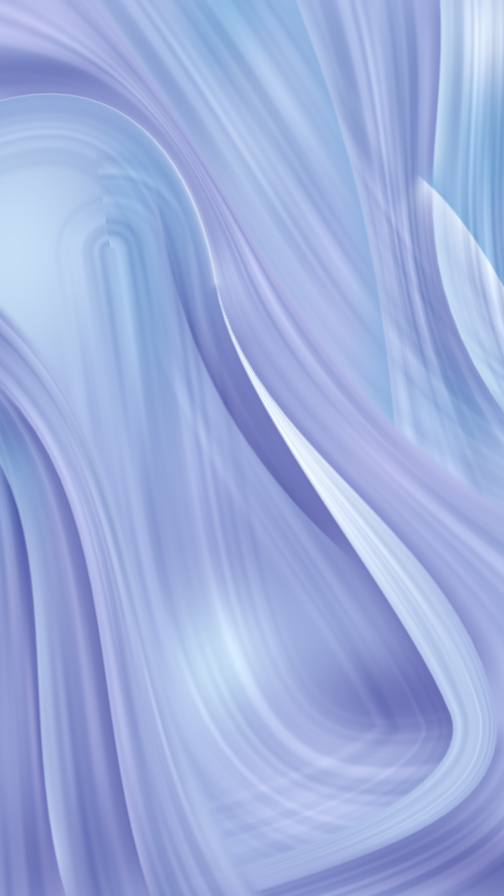
Reproduce this background procedurally as a Shadertoy shader.

```glsl
// Flowing silk: pale ribbons and violet folds sweeping around a soft hollow.
#define WHITE  vec3(.89, .93, .99)
#define PALE   vec3(.79, .89, .97)
#define MIST   vec3(.70, .78, .92)
#define LILAC  vec3(.72, .74, .92)
#define HAZE   vec3(.62, .69, .88)
#define SKY    vec3(.53, .71, .88)
#define PERI   vec3(.51, .55, .79)
#define VIOLET vec3(.40, .42, .70)
#define CANVAS vec2(100, 178)
#define SOFT   .35
#define SEGMENTS 20
vec2 p; // current point in canvas units

float hash(vec2 q) { return fract(sin(dot(q, vec2(41.3, 289.1))) * 4375.5); }

float noise(vec2 q) {
    vec2 i = floor(q), f = fract(q), e = vec2(1, 0);
    f *= f * (3. - 2. * f);
    return mix(mix(hash(i), hash(i + e), f.x),
               mix(hash(i + e.yx), hash(i + e.xx), f.x), f.y);
}

// Cubic curve: signed distance (positive left of travel) and parameter.
vec2 curve(vec4 ab, vec4 cd) {
    float best = 1e9, side = 1., at = 0.;
    vec2 from = ab.xy;
    for (int i = 1; i <= SEGMENTS; i++) {
        float t = float(i) / float(SEGMENTS), u = 1. - t;
        vec2 to = u*u*u*ab.xy + 3.*u*u*t*ab.zw + 3.*u*t*t*cd.xy + t*t*t*cd.zw;
        vec2 e = to - from;
        float h = clamp(dot(p - from, e) / dot(e, e), 0., 1.);
        vec2 v = p - from - e * h;
        if (dot(v, v) < best) {
            best = dot(v, v);
            side = e.x * v.y - e.y * v.x;
            at = t + (h - 1.) / float(SEGMENTS);
        }
        from = to;
    }
    return vec2(side < 0. ? -sqrt(best) : sqrt(best), at);
}

vec2 nearer(vec2 a, vec2 b) { return abs(a.x) < abs(b.x) ? a : b; }
float rightOf(float s) { return smoothstep(-SOFT, SOFT, s); }

// Soft elliptical patch: center, radius.
void tint(inout vec3 col, vec4 area, vec3 shade) {
    vec2 q = (p - area.xy) / area.zw;
    col = mix(col, shade, .9 * exp(-dot(q, q)));
}

// Fold edge with a separate glow on each side, fading at its ends.
void crease(inout vec3 col, vec2 s, vec3 left, float wl, vec3 right, float wr) {
    float side = rightOf(s.x), d = abs(s.x);
    float ends = .9 * smoothstep(0., .15, s.y) * smoothstep(1., .85, s.y);
    col = mix(col, left, ends * (1. - side) * exp(-d / wl));
    col = mix(col, right, ends * side * exp(-d / wr));
}

// Fine threads that follow the space between two curves.
void silk(inout vec3 col, float left, float right, float count, float amount) {
    float f = left / max(left - right, .01);
    float n = noise(vec2(f * count, p.y * .025)) - .5;
    n += .6 * (noise(vec2(f * count * 2.7, p.y * .03 + 9.)) - .5);
    col += amount * smoothstep(0., .15, f) * smoothstep(1., .85, f) * n * vec3(1.1, 1, .7);
}

void mainImage(out vec4 fragColor, in vec2 fragCoord) {
    p = fragCoord / iResolution.xy * CANVAS;
    // Guiding curves
    vec2 crest = curve(vec4(-6, 156, 24, 168), vec4(39, 146, 42.8, 122));
    vec2 spine = nearer(crest, nearer(
        curve(vec4(42.8, 122, 46, 98), vec4(80, 60, 89.5, 36)),
        curve(vec4(89.5, 36, 93, 26), vec4(78, 12, 30, 1))));
    vec2 rim = nearer(crest, nearer(
        curve(vec4(42.8, 122, 50, 88), vec4(92, 72, 98.5, 36)),
        curve(vec4(98.5, 36, 100, 18), vec4(84, 10, 34, -4))));
    vec2 shore = curve(vec4(-4, 120, 34, 90), vec4(22, 35, 55, -4));
    vec2 pleat = curve(vec4(-4, 105, 26, 80), vec4(16, 35, 32, -6));
    vec2 tuck  = curve(vec4(-4, 92, 14, 70), vec4(2, 30, 15, -6));
    vec2 ridge = curve(vec4(30, 147, 34, 112), vec4(45, 88, 73, 64));
    vec2 bowl  = curve(vec4(22, 128, 33, 60), vec4(32, 4, 92, 16));
    vec2 sheet = curve(vec4(10, 190, 56, 132), vec4(60, 96, 108, 73));
    vec2 veil  = curve(vec4(54, 190, 68, 155), vec4(77, 130, 80, 70));
    vec2 drape = curve(vec4(86, 190, 93, 150), vec4(72, 130, 106, 88));
    vec2 sash  = curve(vec4(82, 144, 90, 138), vec4(97, 128, 108, 106));

    // Hanging veils
    vec3 col = mix(HAZE, MIST, .35);
    tint(col, vec4(46, 176, 10, 14), SKY);
    tint(col, vec4(52, 154, 10, 18), MIST);
    tint(col, vec4(69, 122, 8, 24), LILAC);
    tint(col, vec4(97, 150, 10, 18), SKY);
    tint(col, vec4(98, 172, 9, 12), WHITE);
    tint(col, vec4(93, 98, 12, 9), mix(SKY, MIST, .4));
    silk(col, sheet.x + 3., sheet.x - 34., 13., .14);
    crease(col, veil, mix(SKY, HAZE, .3), 5., MIST, 2.);
    crease(col, drape, PERI, 5., PALE, 3.);
    crease(col, sash, WHITE, 4., SKY, 4.);
    silk(col, veil.x, drape.x, 9., .18);
    silk(col, drape.x, p.x - 112., 13., .18);

    // Broad sheet beside the ribbon
    vec3 broad = mix(HAZE, LILAC, .35);
    tint(broad, vec4(3, 174, 18, 7), LILAC);
    tint(broad, vec4(8, 163, 18, 4), PERI);
    tint(broad, vec4(38, 160, 9, 12), MIST);
    tint(broad, vec4(78, 86, 20, 9), LILAC);
    crease(broad, sheet, LILAC, 4., MIST, 2.);
    silk(broad, rim.x, sheet.x, 7., .17);
    crease(broad, rim, HAZE, 2., PERI, 4.);
    col = mix(broad, col, smoothstep(-1., 1., sheet.x));
    tint(col, vec4(100, 6, 28, 9), VIOLET);
    silk(col, rim.x, rim.x - 16., 7., .2 * smoothstep(40., 15., p.y));

    // Hollow beneath the ribbon
    vec3 hollow = HAZE;
    tint(hollow, vec4(2, 128, 21, 28), PALE);
    tint(hollow, vec4(30, 132, 9, 28), SKY);
    tint(hollow, vec4(50, 70, 20, 15), mix(PERI, HAZE, .45));
    tint(hollow, vec4(44, 46, 10, 14), PALE);
    tint(hollow, vec4(62, 24, 19, 13), mix(LILAC, MIST, .4));
    tint(hollow, vec4(81, 39, 18, 10), VIOLET);
    vec3 depth = mix(VIOLET, mix(PERI, SKY, .5), smoothstep(95., 138., p.y));
    crease(hollow, ridge, HAZE, 4., depth, 6.);
    silk(hollow, bowl.x + 14., bowl.x - 22., 12., .14);
    silk(hollow, spine.x + 16., spine.x, 7., .1);
    float shadow = .75 * smoothstep(16., 38., p.y) * exp(min(spine.x, 0.) / 4.);
    col = mix(mix(hollow, depth, shadow), col, rightOf(spine.x));

    // Pleats in the lower left
    vec3 folds = mix(PERI, HAZE, .4);
    tint(folds, vec4(3, 84, 7, 12), SKY);
    tint(folds, vec4(10, 8, 12, 14), mix(PERI, VIOLET, .6));
    crease(folds, shore, MIST, 5., MIST, 3.);
    crease(folds, pleat, VIOLET, 5., LILAC, 2.);
    crease(folds, tuck, VIOLET, 3., MIST, 3.);
    silk(folds, pleat.x, shore.x, 6., .18);
    silk(folds, p.x + 9., pleat.x, 9., .2);
    col = mix(folds, col, smoothstep(-1.2, 1.2, shore.x));

    // Bright ribbon and its thin upper rim
    vec3 ribbon = mix(MIST, WHITE, smoothstep(35., 95., p.y));
    ribbon = mix(ribbon, HAZE, .7 * exp(min(rim.x, 0.) / 3.) * smoothstep(90., 55., p.y));
    silk(ribbon, spine.x, rim.x, 7., .14);
    col = mix(col, ribbon, rightOf(spine.x) * rightOf(-rim.x) * smoothstep(0., 16., p.y));
    col = mix(col, WHITE, .7 * exp(-abs(crest.x) / .7) * smoothstep(.2, .8, crest.y));
    fragColor = vec4(clamp(col, 0., 1.), 1);
}
```
